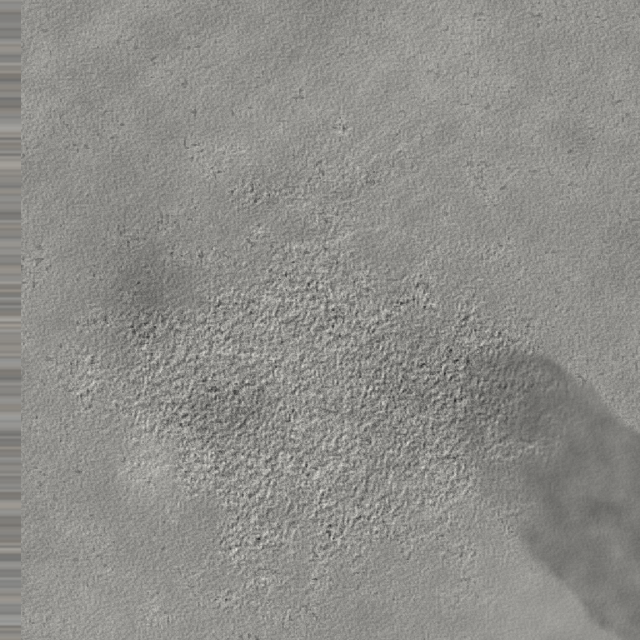
This texture is drawn by a Shadertoy shader. Its source:

```glsl
// Weathered grey concrete with a rough gritty patch, a damp stain and a streaked left border.

float hash(vec2 p) {
    vec3 q = fract(vec3(p.xyx) * 0.1031);
    q += dot(q, q.yzx + 33.33);
    return fract((q.x + q.y) * q.z);
}

float noise(vec2 p) {
    vec2 i = floor(p), f = fract(p);
    f = f * f * (3.0 - 2.0 * f);
    return mix(mix(hash(i), hash(i + vec2(1, 0)), f.x),
               mix(hash(i + vec2(0, 1)), hash(i + vec2(1, 1)), f.x), f.y);
}

float fbm(vec2 p) {
    float sum = 0.0, weight = 0.5;
    for (int i = 0; i < 5; i++) {
        sum += weight * noise(p);
        p = mat2(1.6, 1.2, -1.2, 1.6) * p + 17.0;
        weight *= 0.5;
    }
    return sum;
}

// Difference of shifted heights: bumps lit from the upper left
float emboss(vec2 p) {
    return noise(p + vec2(0.5, -0.3)) - noise(p - vec2(0.5, -0.3));
}

// Soft round spot of tone
float spot(vec2 p, vec2 centre, vec2 size) {
    vec2 d = (p - centre) / size;
    return exp(-dot(d, d));
}

float segmentDistance(vec2 p, vec2 a, vec2 b) {
    vec2 d = b - a;
    return length(p - a - d * clamp(dot(p - a, d) / dot(d, d), 0.0, 1.0));
}

// Damp stain: clear outer rim, fading into the gritty patch on its left
float stainMask(vec2 p) {
    vec2 warp = vec2(fbm(p * 9.0), fbm(p * 9.0 + 40.0)) - 0.48;
    float d = segmentDistance(p + warp * 0.08, vec2(0.80, 0.34), vec2(1.08, 0.08)) - 0.125;
    return smoothstep(0.008, -0.012, d) * smoothstep(0.68, 0.90, p.x + warp.x * 0.15);
}

// Horizontal bands of the border
vec3 borderColor(float y) {
    float tone = 0.54 + 0.13 * (noise(vec2(3.0, y * 240.0)) - 0.5)
                      + 0.09 * (noise(vec2(9.0, y * 70.0)) - 0.5);
    float warmth = noise(vec2(21.0, y * 110.0)) - 0.4;
    return tone * (vec3(1.0, 0.99, 0.965) + warmth * vec3(0.04, 0.0, -0.04));
}

void mainImage(out vec4 fragColor, in vec2 fragCoord) {
    vec2 uv = fragCoord / iResolution.xy;
    float cloud = fbm(uv * 5.0) - 0.48;
    float mottle = fbm(uv * 30.0 + 7.0) - 0.48;

    // Broad tones
    float tone = 0.564 + 0.05 * cloud + 0.09 * mottle;
    tone -= 0.09 * spot(uv, vec2(0.22, 0.54), vec2(0.07, 0.10));
    tone -= 0.08 * spot(uv, vec2(0.35, 0.36), vec2(0.09, 0.05));
    tone -= 0.08 * spot(uv, vec2(0.72, 0.39), vec2(0.13, 0.10));
    tone -= 0.04 * spot(uv, vec2(1.00, 0.62), vec2(0.07, 0.08));
    tone -= 0.05 * spot(uv, vec2(0.90, 0.78), vec2(0.03, 0.025));
    tone -= 0.04 * spot(uv, vec2(0.42, 0.70), vec2(0.08, 0.04));
    tone += 0.07 * spot(uv, vec2(0.24, 0.27), vec2(0.05, 0.07));
    tone += 0.04 * spot(uv, vec2(0.70, 0.94), vec2(0.12, 0.10));
    tone += 0.03 * spot(uv, vec2(0.10, 0.03), vec2(0.20, 0.08));
    tone += 0.03 * spot(uv, vec2(0.90, 0.03), vec2(0.15, 0.12));

    // Brushed diagonal strokes across the top
    vec2 along = mat2(0.8, -0.6, 0.6, 0.8) * uv;
    float strokes = noise(along * vec2(4.0, 22.0)) + 0.6 * noise(along * vec2(7.0, 55.0)) - 0.8;
    tone += 0.045 * strokes * smoothstep(0.52, 0.75, uv.y) * smoothstep(0.95, 0.45, uv.x);

    // Pale wisps above the patch
    for (int i = 0; i < 3; i++) {
        float k = float(i);
        float x = uv.x - 0.43;
        float curve = 0.615 + 0.03 * k + (0.1 + 0.1 * k) * x + 0.8 * x * x
                    + 0.06 * (fbm(uv * 12.0 + k * 11.0) - 0.48);
        float reach = smoothstep(-0.02, 0.06, x) * smoothstep(0.36, 0.16, x);
        tone += 0.045 * reach * smoothstep(0.008, 0.0, abs(uv.y - curve));
    }

    // Gritty patch, broken up by noise
    vec2 offset = (uv - vec2(0.48, 0.40)) / vec2(0.33, 0.33);
    float rough = smoothstep(1.25, 0.35, length(offset) - 1.0 * cloud - 1.0 * mottle);
    rough *= 1.0 - 0.6 * spot(uv, vec2(0.60, 0.63), vec2(0.14, 0.07));

    // Damp stain
    float stain = stainMask(uv);
    tone -= stain * (0.10 - 0.08 * mottle);

    // Crisp fine grain, and chips slightly stretched upright
    float smoothArea = max(stain, spot(uv, vec2(0.92, 0.02), vec2(0.22, 0.16)));
    float fine = emboss(uv * 310.0) + 0.7 * (hash(floor(uv * 512.0)) - 0.5);
    float chips = emboss(mat2(0.95, 0.3, -0.3, 0.95) * uv * vec2(235.0, 165.0));
    float clumps = noise(uv * vec2(85.0, 70.0) + 5.0) - 0.5;
    tone += fine * mix(0.085, 0.03, smoothArea) * (1.0 + 0.9 * rough);
    tone += rough * (0.19 * chips + 0.07 * clumps);

    // Scattered dark pits
    float pits = smoothstep(0.72, 0.92, noise(uv * 190.0 + 60.0)) * smoothstep(-0.04, 0.14, mottle);
    tone -= (0.09 + 0.07 * rough) * pits * (1.0 - smoothArea);

    vec3 concrete = tone * vec3(1.005, 1.0, 0.972);
    float border = smoothstep(0.034, 0.032, uv.x);
    fragColor = vec4(clamp(mix(concrete, borderColor(uv.y), border), 0.0, 1.0), 1.0);
}
```
